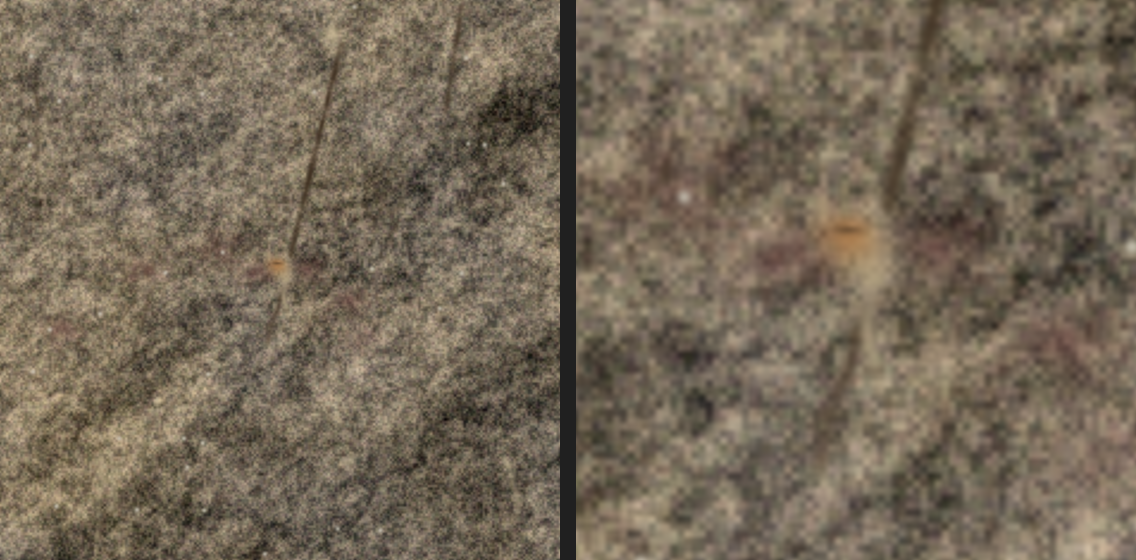
Left, the full canvas; right, a detail of the centre.
This texture is drawn by a Shadertoy shader. Its source:

```glsl
const vec3 STONE = vec3(1.0, 0.905, 0.765);
const vec3 MAROON = vec3(0.41, 0.25, 0.24);
const vec3 OCHRE = vec3(0.68, 0.47, 0.27);
const vec3 CREAM = vec3(0.72, 0.66, 0.53);
const vec3 SOIL = vec3(0.25, 0.19, 0.13);
const float MEAN_TONE = 0.475;
const float GRAIN = 0.20;
const float MOTTLE = 0.22;
const float PATCH = 0.13;
const float STREAK = 0.15;
const float BAND_DEPTH = 0.13;
const float CHROMA = 0.035;
const float FIBRE_COUNT = 44.0;
const float SPECK_CELLS = 26.0;
const vec2 GRAIN_DIR = vec2(0.77, 0.64);

// Segments: start xy, end xy
const vec4 BANDS[6] = vec4[6](
    vec4(0.00, 0.12, 0.40, 0.44), vec4(0.55, 0.50, 1.05, 0.92),
    vec4(0.12, 0.01, 0.42, 0.28), vec4(0.45, 0.00, 1.05, 0.43),
    vec4(0.23, 0.68, 0.41, 0.81), vec4(0.87, 0.73, 1.05, 0.84));
const float BAND_WIDTHS[6] = float[6](0.028, 0.040, 0.020, 0.030, 0.032, 0.060);
const vec4 DARK_SCRATCHES[5] = vec4[5](
    vec4(0.608, 0.92, 0.520, 0.545), vec4(0.505, 0.48, 0.475, 0.39),
    vec4(0.825, 0.99, 0.795, 0.80), vec4(0.065, 0.88, 0.068, 0.60),
    vec4(0.270, 0.48, 0.235, 0.35));
const float DARK_STRENGTHS[5] = float[5](0.75, 0.45, 0.55, 0.28, 0.25);
const vec4 LIGHT_SCRATCHES[6] = vec4[6](
    vec4(0.178, 0.18, 0.175, 0.04), vec4(0.200, 0.19, 0.200, 0.09),
    vec4(0.360, 0.70, 0.570, 0.86), vec4(0.900, 0.18, 0.930, 0.09),
    vec4(0.512, 0.52, 0.508, 0.45), vec4(0.780, 0.61, 0.940, 0.57));
// Stains: centre xy, radius
const vec3 STAINS[7] = vec3[7](
    vec3(0.11, 0.41, 0.026), vec3(0.26, 0.52, 0.026), vec3(0.39, 0.553, 0.032),
    vec3(0.455, 0.517, 0.022), vec3(0.62, 0.46, 0.026), vec3(0.648, 0.40, 0.026),
    vec3(0.555, 0.52, 0.020));

float hash(vec2 cell) {
    uvec2 q = uvec2(ivec2(cell)) * uvec2(1597u, 7919u);
    uint n = (q.x ^ (q.y << 7)) * 48271u + q.y;
    n = (n ^ (n >> 15)) * 26699u;
    n = (n ^ (n >> 13)) * 31337u;
    n ^= n >> 16;
    return float(n & 65535u) / 65535.0;
}

// Value noise centred on zero
float noise(vec2 p) {
    vec2 i = floor(p), f = fract(p);
    f = f * f * (3.0 - 2.0 * f);
    float low = mix(hash(i), hash(i + vec2(1, 0)), f.x);
    float high = mix(hash(i + vec2(0, 1)), hash(i + vec2(1, 1)), f.x);
    return mix(low, high, f.y) - 0.5;
}

float segmentDistance(vec2 p, vec2 a, vec2 b) {
    vec2 ab = b - a;
    return length(p - a - ab * clamp(dot(p - a, ab) / dot(ab, ab), 0.0, 1.0));
}

float soft(float d, float width) {
    return exp(-d * d / (width * width));
}

void mainImage(out vec4 fragColor, in vec2 fragCoord) {
    vec2 p = fragCoord / iResolution.xy;
    vec2 along = vec2(dot(p, GRAIN_DIR), dot(p, vec2(-GRAIN_DIR.y, GRAIN_DIR.x)));
    vec2 warp = vec2(noise(p * 38.0), noise(p * 38.0 + 91.0));
    vec2 w = p + 0.016 * warp;

    // Broad light and diagonal streaks
    float tone = MEAN_TONE + 0.07 * (along.y - 0.05);
    tone += 0.07 * soft(length(p - vec2(0.08, 0.25)), 0.16);
    float streaks = noise(along * vec2(3.0, 15.0) + 7.0) + 0.6 * noise(along * vec2(8.0, 42.0));
    tone += STREAK * streaks * mix(0.4, 1.0, smoothstep(0.2, -0.2, along.y));
    for (int i = 0; i < 6; i++) {
        float d = segmentDistance(p + 0.035 * warp, BANDS[i].xy, BANDS[i].zw);
        tone -= BAND_DEPTH * soft(d, BAND_WIDTHS[i]) * (0.85 + 0.8 * noise(p * 17.0));
    }

    // Mottling and fine grain
    tone += PATCH * noise(along * vec2(22.0, 32.0) + 40.0);
    tone += MOTTLE * noise(along * vec2(50.0, 72.0) + warp);
    tone += MOTTLE * 0.8 * noise(p * 112.0 + 13.0);
    tone += GRAIN * noise(p * 235.0);
    vec3 color = tone * STONE;
    color += CHROMA * vec3(noise(p * 150.0 + 300.0), noise(p * 150.0 + 600.0), noise(p * 150.0 + 900.0));
    color += vec3(0.012, 0.0, -0.03) * (soft(length(p - vec2(0.08, 0.25)), 0.2) + noise(p * 9.0));

    // Maroon stains
    for (int i = 0; i < 7; i++) {
        vec2 q = (w - STAINS[i].xy) * vec2(0.8, 1.15);
        color = mix(color, MAROON, 0.42 * soft(length(q), STAINS[i].z) * (0.9 + noise(p * 60.0)));
    }

    // Short scattered fibres
    for (float i = 0.0; i < FIBRE_COUNT; i++) {
        vec2 start = vec2(hash(vec2(i, 201.0)), hash(vec2(i, 202.0)));
        float angle = 0.3 + 1.5 * hash(vec2(i, 203.0));
        vec2 reach = vec2(cos(angle), sin(angle)) * mix(0.015, 0.07, hash(vec2(i, 204.0)));
        float cover = soft(segmentDistance(p + 0.008 * warp, start, start + reach), 0.003);
        color = mix(color, hash(vec2(i, 205.0)) < 0.6 ? SOIL : CREAM, 0.28 * cover);
    }

    // Long scratches
    float wear = 0.9 + 0.8 * noise(p * 45.0 + 55.0);
    for (int i = 0; i < 5; i++) {
        float d = segmentDistance(p + 0.004 * warp, DARK_SCRATCHES[i].xy, DARK_SCRATCHES[i].zw);
        color = mix(color, SOIL, DARK_STRENGTHS[i] * wear * soft(d, 0.0055));
    }
    for (int i = 0; i < 6; i++) {
        float d = segmentDistance(p + 0.012 * warp, LIGHT_SCRATCHES[i].xy, LIGHT_SCRATCHES[i].zw);
        color = mix(color, CREAM, 0.42 * wear * soft(d, 0.006));
    }

    // Ochre knot, pale chip and bright specks
    color = mix(color, CREAM, 0.5 * soft(length(w - vec2(0.51, 0.515)), 0.024));
    color = mix(color, OCHRE, 0.8 * soft(length(w - vec2(0.498, 0.523)), 0.017));
    color = mix(color, SOIL, 0.5 * soft(length((w - vec2(0.497, 0.526)) * vec2(0.6, 1.4)), 0.005));
    color = mix(color, CREAM * 1.12, 0.8 * soft(length((w - vec2(0.598, 0.94)) * vec2(1.2, 0.8)), 0.018));
    vec2 cell = floor(p * SPECK_CELLS);
    vec2 center = 0.25 + 0.5 * vec2(hash(cell + 400.0), hash(cell + 500.0));
    float speck = soft(length(fract(p * SPECK_CELLS) - center), 0.11) * step(0.975, hash(cell + 700.0));
    color = mix(color, vec3(0.80, 0.78, 0.72), 0.75 * speck);

    fragColor = vec4(clamp(color, 0.0, 1.0), 1.0);
}
```
